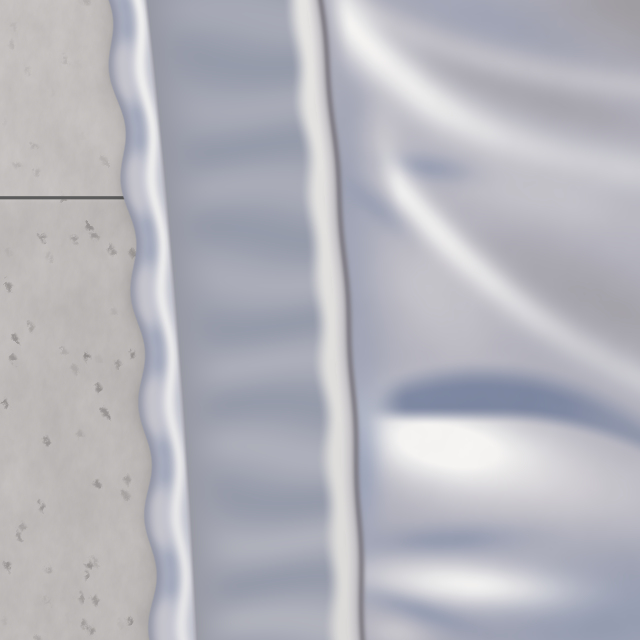
Reproduce this texture procedurally as a Shadertoy shader.

```glsl
// Silvery sheet with a wavy hem, a banded strip and a raised ridge beside pale
// stone tiles. Curved edges split the canvas into zones; soft blobs and curved
// streaks shade the folds, and cellular noise pits the stone.
#define STONE vec3(0.765, 0.75, 0.745)
#define SILVER vec3(0.69, 0.69, 0.735)
#define BLUE vec3(0.52, 0.56, 0.66)
#define WARM vec3(0.61, 0.595, 0.61)
#define PALE vec3(0.80, 0.79, 0.81)
#define WHITE vec3(0.96, 0.955, 0.95)
#define JOINT_Y 0.309
#define HEM_PERIOD 0.174
#define BAND_PERIOD 0.136
#define RIDGE_WIDTH 0.045
#define PIT_SCALE 42.0
#define TAU 6.2831853

vec2 hash2(vec2 p) {
    vec3 h = fract(p.xyx * vec3(0.1031, 0.103, 0.0973));
    h += dot(h, h.yzx + 33.33);
    return fract((h.xx + h.yz) * h.zy);
}

// x: distance to the nearest cell point, y: random value of that cell
vec2 cells(vec2 p) {
    vec2 id = floor(p), best = vec2(9.0, 0.0);
    for (int j = -1; j <= 1; j++)
    for (int i = -1; i <= 1; i++) {
        vec2 cell = id + vec2(i, j), h = hash2(cell);
        float d = length(cell + h - p);
        if (d < best.x) best = vec2(d, hash2(cell + 17.0).x);
    }
    return best;
}

// Layered sines, roughly -1 to 1
float mottle(vec2 p) {
    float sum = 0.0, amp = 0.5;
    for (int i = 0; i < 5; i++) {
        sum += amp * sin(p.x + 1.7 * sin(p.y)) * cos(p.y * 0.8 + sin(p.x));
        p = mat2(1.5, 1.1, -1.1, 1.5) * p + 2.3;
        amp *= 0.62;
    }
    return sum;
}

float blob(vec2 p, vec2 center, vec2 radius, float slope) {
    vec2 d = p - center;
    d.y -= slope * d.x;
    d /= radius;
    return exp(-dot(d, d));
}

// Streak that starts steep and levels out to the right
float streak(vec2 p, vec2 start, float drop, float rate, float width) {
    float t = max(p.x - start.x, -0.03), e = exp(-t * rate);
    float d = p.y - start.y - drop * (1.0 - e);
    d /= width * sqrt(1.0 + pow(drop * rate * e, 2.0));
    return exp(-d * d) * smoothstep(-0.02, 0.03, p.x - start.x);
}

void tint(inout vec3 c, vec3 paint, float amount) { c = mix(c, paint, clamp(amount, 0.0, 1.0)); }

vec3 stone(vec2 p, float px) {
    vec3 c = STONE - 0.025 * smoothstep(JOINT_Y, JOINT_Y + 0.01, p.y);
    c += 0.022 * mottle(p * vec2(24.0, 15.0)) + 0.012 * mottle(p * vec2(130.0, 70.0));
    vec2 pit = cells(p * PIT_SCALE * vec2(1.0, 0.75) + 0.25 * mottle(p * 160.0));
    float chosen = smoothstep(0.72, 1.0, pit.y) * mix(0.35, 1.0, step(JOINT_Y, p.y));
    c -= 0.17 * chosen * (1.0 - smoothstep(0.05, 0.33, pit.x));
    tint(c, vec3(0.36), 1.0 - smoothstep(0.0013, 0.0013 + 1.5 * px, abs(p.y - JOINT_Y)));
    return c;
}

vec3 hem(float s, float y) {
    float wave = cos(TAU * (y - 0.2) / HEM_PERIOD);
    vec3 c = mix(vec3(0.58, 0.59, 0.65), vec3(0.73, 0.74, 0.79), smoothstep(0.0, 0.35, s));
    tint(c, BLUE, 0.45 * blob(vec2(s, wave), vec2(0.4, 0.8), vec2(0.25, 0.8), 0.0));
    tint(c, PALE, 0.6 * blob(vec2(s, wave), vec2(0.3, -0.8), vec2(0.2, 0.9), 0.0));
    float d = (s - 0.76 - 0.05 * wave) / 0.17;
    tint(c, WHITE, exp(-d * d) * (0.9 - 0.2 * y));
    tint(c, WARM, 0.35 * smoothstep(0.92, 1.0, s));
    return c;
}

vec3 strip(float s, float y) {
    float band = cos(TAU * (y + 0.012 * sin(s * 4.0 + y * 19.0) - 0.095) / BAND_PERIOD);
    vec3 c = mix(vec3(0.595, 0.615, 0.675), vec3(0.66, 0.67, 0.715), y * 0.3 + 0.4);
    c += vec3(0.048, 0.042, 0.032) * -band * smoothstep(-0.05, 0.3, s) * (0.65 + 0.4 * y);
    tint(c, vec3(0.56, 0.56, 0.59), 0.6 * exp(-max(s, 0.0) * 9.0));
    return c;
}

vec3 folds(vec2 p) {
    vec3 c = SILVER;
    // Cool and warm hollows
    tint(c, BLUE, 0.5 * blob(p, vec2(0.55, 0.36), vec2(0.06, 0.27), 0.0));
    tint(c, BLUE, 0.35 * blob(p, vec2(0.76, 0.03), vec2(0.2, 0.06), 0.3));
    tint(c, WARM, 0.8 * blob(p, vec2(1.0, 0.01), vec2(0.13, 0.08), 0.2));
    tint(c, WARM, 0.45 * blob(p, vec2(0.84, 0.15), vec2(0.17, 0.035), 0.3));
    tint(c, PALE, 0.7 * blob(p, vec2(0.68, 0.46), vec2(0.11, 0.1), 0.5));
    tint(c, WARM, 0.55 * blob(p, vec2(0.96, 0.48), vec2(0.19, 0.06), 0.45));
    // Upper streaks
    tint(c, PALE, 0.6 * streak(p, vec2(0.54, 0.0), 0.17, 3.5, 0.025));
    tint(c, WHITE, streak(p, vec2(0.52, 0.0), 0.295, 5.0, 0.036) * mix(1.0, 0.4, smoothstep(0.55, 0.95, p.x)));
    tint(c, PALE, 0.65 * blob(p, vec2(0.83, 0.30), vec2(0.2, 0.055), 0.25));
    tint(c, PALE, 0.75 * blob(p, vec2(0.60, 0.23), vec2(0.035, 0.09), 0.0));
    tint(c, BLUE, 0.6 * blob(p, vec2(0.67, 0.262), vec2(0.065, 0.022), 0.12));
    tint(c, WHITE, streak(p, vec2(0.60, 0.265), 0.53, 2.4, 0.026) * mix(0.9, 0.35, smoothstep(0.63, 0.95, p.x)));
    tint(c, BLUE, 0.45 * blob(p, vec2(0.59, 0.325), vec2(0.045, 0.025), 0.7));
    // Lower folds
    tint(c, PALE, 0.85 * blob(p, vec2(0.86, 0.76), vec2(0.22, 0.075), 0.12));
    tint(c, WHITE, 1.3 * blob(p, vec2(0.70, 0.697), vec2(0.15, 0.06), 0.16));
    tint(c, BLUE, 0.65 * blob(p, vec2(0.95, 0.96), vec2(0.22, 0.10), -0.1));
    tint(c, BLUE, 0.65 * blob(p, vec2(0.70, 0.845), vec2(0.12, 0.024), -0.05));
    tint(c, WHITE, 0.95 * blob(p, vec2(0.73, 0.913), vec2(0.15, 0.034), 0.08));
    tint(c, BLUE, 0.6 * blob(p, vec2(0.66, 0.957), vec2(0.09, 0.02), 0.3));
    tint(c, PALE, 0.8 * blob(p, vec2(0.62, 0.99), vec2(0.05, 0.025), 0.2));
    // Arched blue hollow with a crisp lower lip
    float top = 0.573 + 1.2 * pow(p.x - 0.75, 2.0);
    float lip = 0.648 + pow(max(p.x - 0.78, 0.0), 2.0);
    float arch = smoothstep(top - 0.015, top + 0.035, p.y) * (1.0 - smoothstep(lip - 0.014, lip + 0.016, p.y));
    tint(c, BLUE - 0.03, arch * smoothstep(0.56, 0.64, p.x) * (1.0 - 0.35 * smoothstep(0.85, 1.0, p.x)));
    tint(c, BLUE + 0.05, 0.7 * blob(p, vec2(0.565, 0.72), vec2(0.03, 0.13), 0.0));
    return c + 0.008 * mottle(p * 19.0);
}

void mainImage(out vec4 fragColor, in vec2 fragCoord) {
    vec2 p = fragCoord / iResolution.xy;
    p.y = 1.0 - p.y; // depth below the top edge
    float y = p.y, px = 1.0 / iResolution.x;
    float edge = 0.165 + 0.125 * y - 0.05 * y * y + 0.008 * cos(TAU * (y - 0.2) / HEM_PERIOD);
    float seam = 0.228 + 0.11 * y - 0.032 * y * y;
    float ridge = 0.498 + 0.108 * y - 0.042 * y * y + 0.0015 * sin(y * 31.0);

    vec3 c = stone(p, px);
    c *= 1.0 - 0.1 * exp(-max(edge - p.x, 0.0) * 90.0);
    tint(c, hem((p.x - edge) / (seam - edge), y), smoothstep(-px, px, p.x - edge));
    tint(c, strip((p.x - seam) / (ridge - seam), y), smoothstep(-px, 2.0 * px, p.x - seam));

    // Ridge: soft on the left, sharp with a dark crease on the right
    float r = (p.x - ridge) / RIDGE_WIDTH + 0.06 * sin(TAU * y / BAND_PERIOD) * step(p.x, ridge - 0.02);
    vec3 crest = mix(WHITE - 0.06 - 0.04 * y, vec3(0.76, 0.75, 0.77), smoothstep(-0.5, 0.0, r));
    tint(c, crest, smoothstep(-1.25, -0.6, r));
    tint(c, folds(p), smoothstep(-px, 2.0 * px, p.x - ridge));
    float crease = (p.x - ridge - 0.003) / 0.0055;
    tint(c, vec3(0.49, 0.475, 0.505), 0.85 * exp(-crease * crease));
    fragColor = vec4(c, 1.0);
}
```
